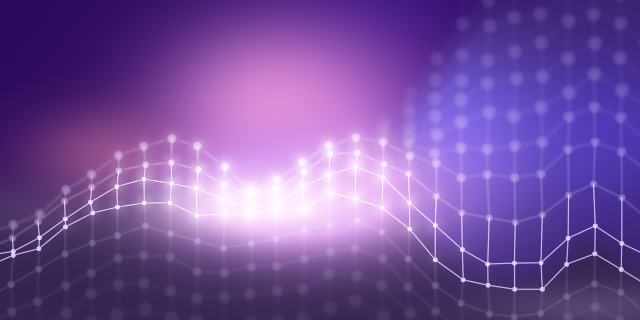
This background is drawn by a Shadertoy shader. Its source:

```glsl
const float COLUMN_GAP = 0.0827;
const float COLUMN_START = 0.038;
const int FRONT_ROW = -5;
const int BACK_ROW = 8;

float hash(vec2 p) {
    vec3 q = fract(vec3(p.xyx) * 0.1031);
    q += dot(q, q.yzx + 33.33);
    return fract((q.x + q.y) * q.z);
}

float bump(float x, float center, float width) {
    float d = (x - center) / width;
    return exp(-d * d);
}

float glow(vec2 p, vec2 center, vec2 radius) {
    vec2 d = (p - center) / radius;
    return exp(-dot(d, d));
}

// Height of the sharp leading row
float ridge(float x) {
    return 0.16 + 0.29 * bump(x, 0.46, 0.34)
                + 0.31 * bump(x, 1.10, 0.27)
                + 0.13 * bump(x, 1.86, 0.14);
}

// Rows behind climb the right slope; rows in front descend
float rowHeight(float x, float row) {
    float back = max(row, 0.0);
    float front = max(-row, 0.0);
    float pinch = bump(x, 0.81, 0.13);
    float spread = 0.035 + 0.04 * bump(x, 0.61, 0.14) + 0.02 * bump(x, 1.2, 0.2);
    float lift = spread * min(back, 2.0) * (1.0 - 0.4 * pinch)
               + 0.1 * back * smoothstep(1.1, 1.6, x);
    float narrow = 0.065 * pinch + 0.05 * (1.0 - smoothstep(0.1, 0.5, x));
    return ridge(x) + lift - 0.085 * front + narrow * min(front, 1.0);
}

vec2 node(float column, float row) {
    vec2 id = vec2(column, row) + 40.0;
    float x = COLUMN_START + column * COLUMN_GAP;
    x += 0.008 * (hash(id) - 0.5);
    return vec2(x, rowHeight(x, row) + 0.028 * (hash(id + 17.0) - 0.5));
}

float segmentDistance(vec2 p, vec2 a, vec2 b) {
    vec2 ab = b - a;
    float t = clamp(dot(p - a, ab) / dot(ab, ab), 0.0, 1.0);
    return length(p - a - ab * t);
}

float softDisc(float d, float radius, float blur) {
    return 1.0 - smoothstep(max(radius - blur, 0.0), radius + blur, d);
}

// One row of dots with its links to the right and to the row behind
float meshRow(vec2 p, float row, float pixel, float halo) {
    float defocus = max(abs(row + 0.5) - 0.5, 0.0);
    float softness = min(defocus, 4.0);
    float blur = max(0.7 * pixel, 0.002 + 0.0022 * softness);
    float dotRadius = 0.0075 + 0.0034 * softness;
    float lineWidth = 0.0018 + 0.0014 * softness;
    float column = floor((p.x - COLUMN_START) / COLUMN_GAP);
    float dots = 0.0;
    float links = 0.0;
    for (int i = -1; i <= 1; i++) {
        float c = column + float(i);
        vec2 a = node(c, row);
        vec2 b = node(c + 1.0, row);
        float nearest = min(length(p - a), length(p - b));
        float link = min(segmentDistance(p, a, b),
                         segmentDistance(p, a, node(c, row + 1.0)));
        float shine = halo * bump(nearest, 0.0, 0.026);
        dots = max(dots, max(softDisc(nearest, dotRadius, blur), shine));
        links = max(links, softDisc(link, lineWidth, blur));
    }
    float falloff = row < 0.0 ? 1.5 : 0.45 - 0.4 * halo;
    float fade = row > 2.0 ? smoothstep(1.12, 1.45, p.x) : 1.0;
    float linkStrength = 0.7 / (1.0 + 0.6 * defocus);
    return fade * max(dots, links * linkStrength) / (1.0 + falloff * defocus);
}

vec3 backdrop(vec2 p) {
    vec3 color = mix(vec3(0.21, 0.15, 0.32), vec3(0.17, 0.04, 0.36), smoothstep(0.1, 0.6, p.y));
    color = mix(color, vec3(0.21, 0.07, 0.51), 0.7 * glow(p, vec2(1.15, 0.95), vec2(0.4, 0.3)));
    color = mix(color, vec3(0.60, 0.29, 0.80), 0.95 * glow(p, vec2(0.98, 0.57), vec2(0.44, 0.32)));
    color = mix(color, vec3(0.89, 0.57, 0.84), 0.95 * glow(p, vec2(0.86, 0.66), vec2(0.33, 0.25)));
    color = mix(color, vec3(0.64, 0.34, 0.54), 0.75 * glow(p, vec2(0.34, 0.52), vec2(0.26, 0.14)));

    // Hazy blue slope
    float slopeTop = rowHeight(p.x, 8.0);
    float slope = smoothstep(1.08, 1.36, p.x) * (1.0 - smoothstep(slopeTop - 0.15, slopeTop + 0.1, p.y));
    vec3 slopeColor = mix(vec3(0.23, 0.14, 0.44), vec3(0.31, 0.22, 0.72),
                          glow(p, vec2(1.85, 0.58), vec2(0.45, 0.25)));
    slopeColor = mix(slopeColor, vec3(0.50, 0.41, 0.93), glow(p, vec2(1.42, 0.56), vec2(0.30, 0.28)));
    color = mix(color, slopeColor, 0.94 * slope);

    // Shaded foreground sheet
    float edge = ridge(p.x);
    float sheet = 1.0 - smoothstep(edge - 0.14, edge + 0.03, p.y);
    color = mix(color, vec3(0.20, 0.145, 0.31), 0.92 * sheet);
    color = mix(color, vec3(0.44, 0.34, 0.48), 0.4 * glow(p, vec2(0.08, 0.34), vec2(0.28, 0.10)));
    return mix(color, vec3(0.46, 0.39, 0.57), 0.5 * glow(p, vec2(1.85, 0.04), vec2(0.35, 0.07)));
}

void mainImage(out vec4 fragColor, in vec2 fragCoord) {
    vec2 p = fragCoord / iResolution.xy * vec2(2.0, 1.0);
    vec3 color = backdrop(p);

    // Light burst at the valley
    float haze = min(1.5 * glow(p, vec2(0.94, 0.39), vec2(0.42, 0.19)), 0.97);
    float burst = min(1.2 * glow(p, vec2(0.84, 0.36), vec2(0.29, 0.095)), 1.0);
    float flare = 0.6 * glow(p, vec2(1.12, 0.44), vec2(0.17, 0.12));
    color = mix(color, vec3(0.84, 0.58, 0.94), haze);
    color = mix(color, vec3(0.98, 0.78, 0.98), flare);
    color = mix(color, vec3(1.0, 0.90, 1.0), burst);

    // Luminous mesh
    float heat = min(1.2 * glow(p, vec2(0.88, 0.46), vec2(0.47, 0.22)), 1.0);
    vec3 tint = mix(vec3(0.74, 0.69, 0.97), vec3(1.0, 0.88, 1.0), sqrt(heat));
    for (int row = FRONT_ROW; row <= BACK_ROW; row++) {
        float focus = row == 0 || row == -1 ? 1.25 : 0.65 + 0.6 * heat;
        float light = meshRow(p, float(row), 1.0 / iResolution.y, 0.65 * heat) * focus;
        color = 1.0 - (1.0 - color) * (1.0 - tint * min(light, 1.0));
    }
    fragColor = vec4(color, 1.0);
}
```
